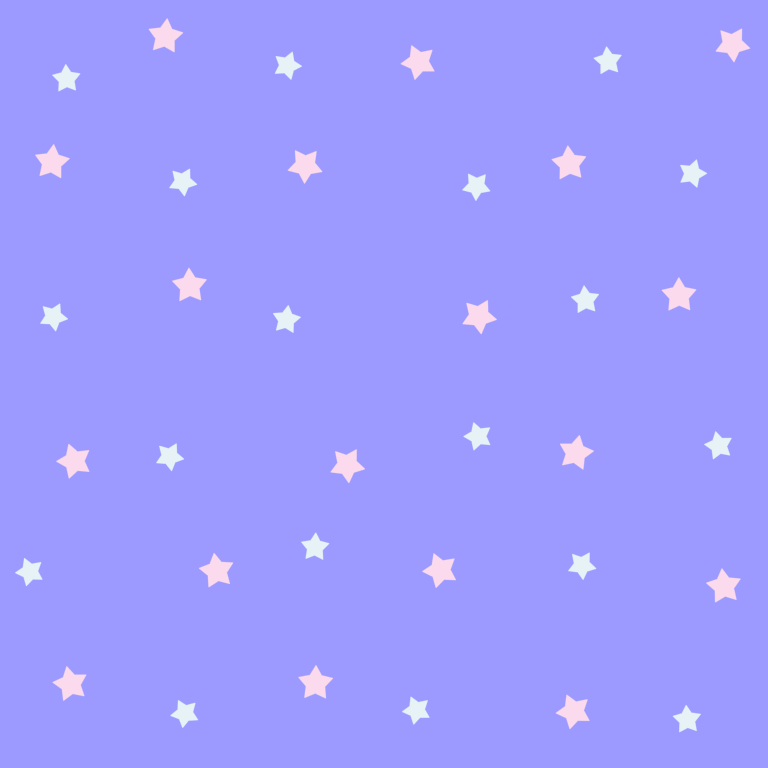
Give the GLSL for this pattern, as a WebGL 2 fragment shader.

```glsl
#version 300 es
precision highp float;

uniform vec2 u_resolution;
out vec4 fragColor;

const vec3 PERIWINKLE = vec3(0.61, 0.605, 1.0);
const vec3 PINK = vec3(0.985, 0.855, 0.93);
const vec3 MINT = vec3(0.90, 0.95, 0.965);

const float CELLS = 6.0;
const float JITTER = 0.54;
const float PINK_RADIUS = 0.0235;
const float MINT_RADIUS = 0.0190;
const float INNER_RATIO = 0.55;
const float ROUNDING = 0.0008;
const float PINK_GAPS = 0.1;
const float TAU = 6.2831853;

// Three random values per cell
vec3 hash3(vec2 cell) {
    vec3 p = fract(cell.xyx * vec3(0.1031, 0.1030, 0.0973));
    p += dot(p, p.yxz + 33.33);
    return fract((p.xxy + p.yzz) * p.zyx);
}

vec2 rotate(vec2 p, float angle) {
    float c = cos(angle), s = sin(angle);
    return vec2(c * p.x - s * p.y, s * p.x + c * p.y);
}

// Signed distance to a five-pointed star, folded into half of one arm
float starDistance(vec2 p, float outer, float inner) {
    float sector = TAU / 5.0;
    float angle = mod(atan(p.y, p.x) + 0.5 * sector, sector) - 0.5 * sector;
    vec2 q = length(p) * vec2(cos(angle), abs(sin(angle)));
    vec2 tip = vec2(outer, 0.0);
    vec2 edge = inner * vec2(cos(0.5 * sector), sin(0.5 * sector)) - tip;
    vec2 d = q - tip;
    float along = clamp(dot(d, edge) / dot(edge, edge), 0.0, 1.0);
    float side = d.x * edge.y - d.y * edge.x;
    return length(d - edge * along) * sign(side);
}

// Paints the star of one grid cell over a colour
vec3 paintStar(vec3 base, vec2 p, vec2 cell, float pixel) {
    vec3 place = hash3(cell + 17.0);
    bool isPink = mod(cell.x + cell.y, 2.0) < 0.5;
    if (isPink && hash3(cell + 71.0).x < PINK_GAPS) return base;

    vec2 center = (cell + 0.5 + JITTER * (place.xy - 0.5)) / CELLS;
    float radius = isPink ? PINK_RADIUS : MINT_RADIUS;
    vec2 local = rotate(p - center, TAU * place.z);
    float core = radius - ROUNDING;
    float dist = starDistance(local, core, core * INNER_RATIO) - ROUNDING;
    float coverage = 1.0 - smoothstep(-0.8 * pixel, 0.8 * pixel, dist);
    return mix(base, isPink ? PINK : MINT, coverage);
}

void main() {
    float pixel = 1.0 / min(u_resolution.x, u_resolution.y);
    vec2 p = gl_FragCoord.xy * pixel;
    vec3 color = paintStar(PERIWINKLE, p, floor(p * CELLS), pixel);
    fragColor = vec4(color, 1.0);
}
```
